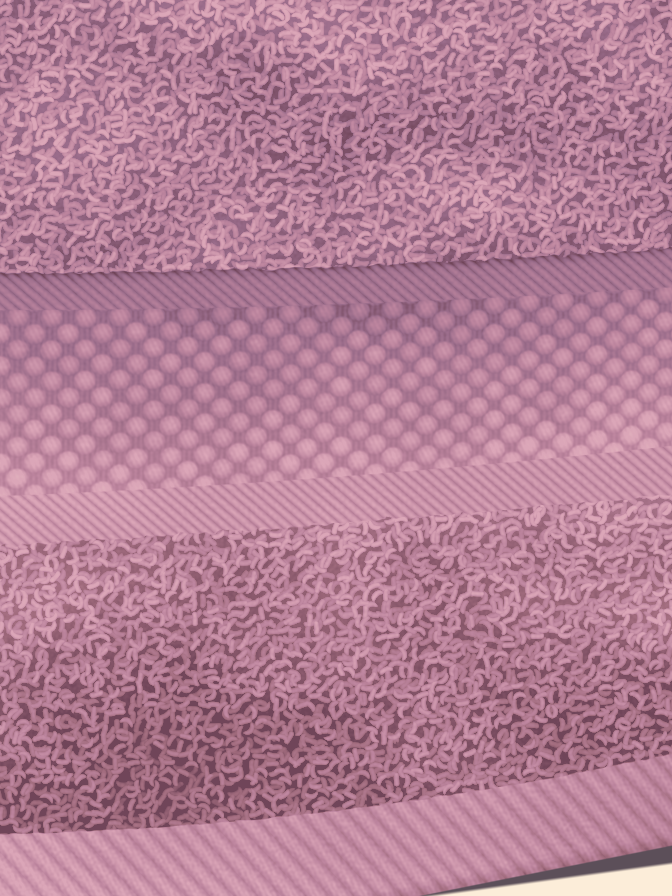
A WebGL 1 fragment shader for this texture:

```glsl
precision highp float;
// Pink terry towel: looped pile, a woven border of staggered raised dots between twill strips, and a ribbed hem.
uniform vec2 u_resolution;

const float DOT_COLS = 19.7;     // dots across the width
const float DOT_ROWS = 11.5;     // staggered rows down the border
const float DOT_RADIUS = 0.0172;
const float TWILL_RIBS = 54.0;   // diagonal ribs across the width
const float HEM_RIBS = 28.0;
const float PILE_COUNT = 80.0;   // terry loops across the width
const float LOOP_LENGTH = 0.52;  // half length, in loop cells
const float LOOP_WIDTH = 0.36;   // half width, in loop cells
const float THREADS = 125.0;     // fine yarns across the width

const vec3 DEEP = vec3(0.44, 0.27, 0.35);
const vec3 PLUM = vec3(0.60, 0.42, 0.54);
const vec3 ROSE = vec3(0.63, 0.42, 0.49);
const vec3 MAUVE = vec3(0.74, 0.52, 0.62);
const vec3 BLUSH = vec3(0.86, 0.65, 0.72);
const vec3 CREAM = vec3(0.99, 0.93, 0.85);
const vec3 SLATE = vec3(0.36, 0.31, 0.35);

float saturate(float x) { return clamp(x, 0.0, 1.0); }

vec2 hash2(vec2 p) {
  p = vec2(dot(p, vec2(127.1, 311.7)), dot(p, vec2(269.5, 183.3)));
  return fract(sin(p) * 43758.55);
}

float cornerSlope(vec2 cell, vec2 f, vec2 corner) {
  return dot(hash2(cell + corner) * 2.0 - 1.0, f - corner);
}

float gradientNoise(vec2 p) {
  vec2 i = floor(p), f = fract(p), u = f * f * (3.0 - 2.0 * f);
  float low = mix(cornerSlope(i, f, vec2(0, 0)), cornerSlope(i, f, vec2(1, 0)), u.x);
  float high = mix(cornerSlope(i, f, vec2(0, 1)), cornerSlope(i, f, vec2(1, 1)), u.x);
  return mix(low, high, u.y);
}

// Height of the terry pile: bent capsules, one per jittered cell
float pileHeight(vec2 p) {
  vec2 q = p * PILE_COUNT, cell = floor(q);
  float height = 0.0;
  for (int j = -1; j <= 1; j++) {
    for (int i = -1; i <= 1; i++) {
      vec2 id = cell + vec2(i, j);
      vec2 rnd = hash2(id), kind = hash2(id + 57.3);
      vec2 d = q - id - rnd;
      float angle = 0.6 + (kind.x - 0.5) * 2.6;
      float c = cos(angle), s = sin(angle);
      d = vec2(c * d.x + s * d.y, c * d.y - s * d.x);
      d.y += (kind.y - 0.5) * 1.4 * d.x * d.x;
      d.x -= clamp(d.x, -LOOP_LENGTH, LOOP_LENGTH);
      float dome = sqrt(saturate(1.0 - dot(d, d) / (LOOP_WIDTH * LOOP_WIDTH)));
      height = max(height, dome * (0.5 + 0.5 * rnd.y));
    }
  }
  return height;
}

// One rectangular lattice of domes: x = coverage, y = relative light
vec2 dotLattice(vec2 grid, vec2 pitch, float px) {
  vec2 rnd = hash2(floor(grid));
  vec2 d = (fract(grid) - 0.5) * pitch + (rnd - 0.5) * 0.002;
  float r = length(d * vec2(0.97, 1.06)) / DOT_RADIUS;
  float cover = 1.0 - smoothstep(0.88 - px / DOT_RADIUS, 1.0 + px / DOT_RADIUS, r);
  float light = 0.16 - 0.34 * r * r + dot(d, vec2(0.25, 0.7)) / DOT_RADIUS * 0.18;
  return vec2(cover, light + (rnd.x - 0.5) * 0.1);
}

float ribs(vec2 p, float count, float slope) {
  float wave = 0.5 + 0.5 * sin(6.2832 * count * (p.x + slope * p.y));
  return sqrt(wave) - 0.65;
}

vec3 dye(float tone, float warmth) {
  vec3 c = mix(DEEP, mix(PLUM, ROSE, warmth), saturate(tone * 3.0));
  c = mix(c, MAUVE, saturate(tone * 3.0 - 1.0));
  c = mix(c, BLUSH, saturate(tone * 3.0 - 2.0));
  return mix(c, CREAM, 0.5 * saturate(tone * 2.0 - 2.1));
}

void main() {
  vec2 p = gl_FragCoord.xy / u_resolution.x;
  float px = 1.0 / u_resolution.x, x = p.x, xx = x * x;

  // Curved boundaries between the strips, from top to bottom
  float fray = 0.007 * gradientNoise(p * 65.0);
  float pileEnd = 0.927 + 0.038 * xx + fray;
  float dotsTop = 0.872 + 0.034 * xx;
  float dotsEnd = 0.595 + 0.04 * x + 0.035 * xx;
  float twillEnd = 0.521 + 0.058 * x + 0.018 * xx + fray;
  float hemTop = 0.092 + 0.02 * x + 0.1 * xx + fray * 0.4;
  float hemEnd = 0.2 * x - 0.125;

  // Soft folds and fine yarn grain
  float folds = gradientNoise(p * vec2(2.6, 6.0) + 3.7) + 0.5 * gradientNoise(p * vec2(7.0, 11.0));
  float grain = gradientNoise(p * 190.0);
  float yarn = sin(6.2832 * THREADS * (x + 0.5 * p.y)) * 0.035;

  // Terry pile
  float upper = step(0.75, p.y);
  float pileBase = mix(0.38 + 0.36 * smoothstep(0.1, 0.55, p.y), 0.68 - 0.08 * x, upper);
  float pile = pileBase + folds * 0.32 + (pileHeight(p) - 0.55) * 0.75 + grain * 0.12;

  // Twill strips
  float twillBase = mix(0.86 - 0.1 * x, 0.46, upper);
  float twill = twillBase + ribs(p, TWILL_RIBS, 1.15) * mix(0.36, 0.3, upper) + folds * 0.12 + grain * 0.1;
  twill -= 0.4 * exp(-abs(pileEnd - p.y) / 0.006);

  // Raised dots over ribbed ground
  float v = (dotsTop - p.y) / (dotsTop - dotsEnd);
  vec2 grid = vec2(x * DOT_COLS, v * DOT_ROWS * 0.5);
  vec2 pitch = vec2(1.0 / DOT_COLS, -2.0 * (dotsTop - dotsEnd) / DOT_ROWS);
  vec2 even = dotLattice(grid + vec2(0.0, 0.25), pitch, px);
  vec2 odd = dotLattice(grid + vec2(0.5, 11.75), pitch, px);
  float bandLight = mix(0.56, 0.86, saturate(v)) + folds * 0.2 - 0.1 * exp(-18.0 * (x - 0.52) * (x - 0.52)) * (1.0 - v);
  float ground = -0.25 + 0.05 * sin(6.2832 * THREADS * x);
  float relief = mix(mix(ground, even.y + yarn, even.x), odd.y + yarn, odd.x);
  float dots = bandLight + relief + grain * 0.1;

  // Hem
  float hem = 0.88 - 0.22 * x + ribs(p, HEM_RIBS, 0.95) * 0.32 + folds * 0.15 + grain * 0.16 + yarn;
  hem -= 0.25 * smoothstep(0.025, 0.0, p.y - hemEnd);

  // Stack the strips downwards
  float tone = mix(pile, twill, smoothstep(px, -px, p.y - pileEnd));
  tone = mix(tone, dots, smoothstep(px, -px, p.y - dotsTop));
  tone = mix(tone, twill, smoothstep(px, -px, p.y - dotsEnd));
  tone = mix(tone, pile, smoothstep(px, -px, p.y - twillEnd));
  tone = mix(tone, hem, smoothstep(px, -px, p.y - hemTop));
  vec3 color = dye(tone, smoothstep(0.85, 0.45, p.y));

  // Shadow and pale floor past the hem
  color = mix(color, SLATE, smoothstep(px, -px, p.y - hemEnd));
  color = mix(color, CREAM, smoothstep(0.003, -0.003, p.y - 0.135 * (x - 0.64)) * step(0.6, x));
  gl_FragColor = vec4(color, 1.0);
}
```
